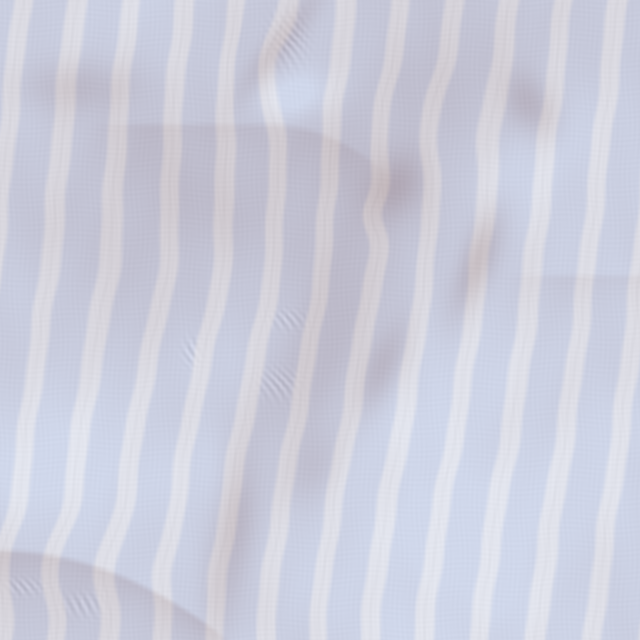
This texture is drawn by a WebGL 2 fragment shader. Its source:

```glsl
#version 300 es
precision highp float;
// Pale blue cotton with soft white stripes, rumpled into gentle folds.
// Evenly spaced stripes are bent by a sum of smooth bumps; broad shadows,
// sharp creases, rippled patches and a faint weave tint the cloth.
#define SPACING 0.0846
#define LEAN 0.115
#define START -0.080
#define HALF_WIDTH 0.175
#define SOFTNESS 0.045
#define BASE_SHADE 0.19
#define WEAVE 0.006
#define RIPPLE 0.045
#define CLOTH_LIGHT vec3(0.815, 0.845, 0.92)
#define CLOTH_DEEP vec3(0.69, 0.655, 0.705)
#define STRIPE_LIGHT vec3(0.89, 0.90, 0.935)
#define STRIPE_DEEP vec3(0.76, 0.715, 0.73)

uniform vec2 u_resolution;
out vec4 fragColor;

// Rippled patches: centre, radii
const vec4 PATCHES[6] = vec4[6](
    vec4(0.435, 0.400, 0.030, 0.022), vec4(0.450, 0.500, 0.025, 0.014),
    vec4(0.300, 0.450, 0.014, 0.020), vec4(0.130, 0.055, 0.032, 0.016),
    vec4(0.035, 0.083, 0.030, 0.012), vec4(0.450, 0.940, 0.026, 0.040));

// Smooth hill; lean shears it sideways
float bump(vec2 p, vec2 centre, vec2 radius, float lean) {
    vec2 d = p - centre;
    d.x -= lean * d.y;
    d /= radius;
    return exp(-dot(d, d));
}

// Shadow that starts sharply under a ridge and fades downward
float crease(vec2 p, float ridge, float left, float right) {
    float depth = ridge - p.y;
    float span = smoothstep(left, left + 0.12, p.x)
               * (1.0 - smoothstep(right - 0.08, right, p.x));
    return smoothstep(-0.004, 0.010, depth) * exp(-max(depth, 0.0) / 0.08) * span;
}

// Sideways displacement of the stripes
float drape(vec2 p) {
    float d = 0.022 * bump(p, vec2(0.31, 0.58), vec2(0.20, 0.16), 0.0);
    d -= 0.018 * bump(p, vec2(0.67, 0.81), vec2(0.10, 0.09), 0.0);
    d -= 0.021 * bump(p, vec2(0.62, 0.08), vec2(0.35, 0.25), 0.0);
    d -= 0.022 * bump(p, vec2(0.10, 0.115), vec2(0.16, 0.06), 0.0);
    d -= 0.032 * bump(p, vec2(0.42, 0.90), vec2(0.05, 0.08), 0.0);
    d -= 0.010 * bump(p, vec2(0.585, 0.665), vec2(0.04, 0.03), 0.0);
    d += 0.010 * bump(p, vec2(0.59, 0.605), vec2(0.05, 0.04), 0.0);
    d += 0.0016 * sin(p.y * 33.0 + 5.0 * p.x) + 0.0008 * sin(p.y * 71.0 - 9.0 * p.x);
    return d;
}

// Light and dark of the folds: 0 is lit, 1 is deep shadow
float shading(vec2 p) {
    float s = BASE_SHADE;
    // broad tones
    s += 0.28 * bump(p, vec2(0.30, 0.67), vec2(0.36, 0.17), 0.0);
    s += 0.24 * bump(p, vec2(0.66, 0.90), vec2(0.24, 0.20), 0.3);
    s += 0.36 * bump(p, vec2(0.50, 0.45), vec2(0.08, 0.25), 0.35);
    s -= 0.20 * bump(p, vec2(0.72, 0.18), vec2(0.30, 0.28), 0.2);
    s -= 0.20 * bump(p, vec2(0.10, 0.26), vec2(0.22, 0.10), 0.3);
    s -= 0.22 * bump(p, vec2(0.82, 0.73), vec2(0.09, 0.08), 0.4);
    // narrow folds
    s += 0.32 * bump(p, vec2(0.12, 0.865), vec2(0.11, 0.040), 0.0);
    s += 0.48 * bump(p, vec2(0.83, 0.835), vec2(0.038, 0.050), -0.3);
    s += 0.42 * bump(p, vec2(0.62, 0.71), vec2(0.038, 0.050), 0.2);
    s += 0.50 * bump(p, vec2(0.745, 0.59), vec2(0.027, 0.085), 0.35);
    s += 0.45 * bump(p, vec2(0.60, 0.43), vec2(0.030, 0.070), 0.35);
    s += 0.28 * bump(p, vec2(0.49, 0.27), vec2(0.038, 0.060), 0.3);
    s += 0.48 * bump(p, vec2(0.365, 0.17), vec2(0.034, 0.150), 0.15);
    s += 0.40 * bump(p, vec2(0.435, 0.93), vec2(0.026, 0.080), 0.7);
    s -= 0.45 * bump(p, vec2(0.46, 0.85), vec2(0.060, 0.040), 0.3);
    // creases
    float sag = max(p.x - 0.42, 0.0);
    s += 0.24 * crease(p, 0.808 - 2.2 * sag * sag, 0.12, 0.62);
    s += 0.48 * crease(p, 0.142 - 1.1 * p.x * p.x, -0.15, 0.38);
    s += 0.22 * crease(p, 0.572, 0.77, 1.20);
    // slow mottling
    s += 0.055 * sin(p.x * 17.0 + 2.0 * sin(p.y * 9.0)) * sin(p.y * 13.0 + 4.0 * p.x);
    s += 0.030 * sin(p.x * 43.0 - 11.0 * p.y) * sin(p.y * 29.0 + 3.0 * sin(p.x * 19.0));
    return clamp(s, 0.0, 1.0);
}

float ripples(vec2 p) {
    float mask = 0.0;
    for (int i = 0; i < 6; i++)
        mask += bump(p, PATCHES[i].xy, PATCHES[i].zw, 0.0);
    return mask * sin(dot(p, vec2(0.80, 0.60)) * 560.0 + 2.0 * sin(p.y * 60.0));
}

// Crossed threads of uneven strength
float weave(vec2 p) {
    float warp = sin(p.x * 830.0 + 2.0 * sin(p.y * 37.0)) * sin(p.x * 97.0 + p.y * 23.0);
    float weft = sin(p.y * 790.0 + 2.0 * sin(p.x * 41.0)) * sin(p.y * 83.0 - p.x * 29.0);
    return warp + weft;
}

void main() {
    vec2 p = gl_FragCoord.xy / u_resolution;
    float along = (p.x - START - LEAN * p.y - drape(p)) / SPACING;
    float column = floor(along + 0.5);
    float offset = abs(along - column);
    // stripe with soft edges and a faint seam at its centre
    float width = HALF_WIDTH + 0.012 * sin(column * 2.4 + p.y * 6.0);
    float soft = SOFTNESS + fwidth(along) * 0.5;
    float stripe = 1.0 - smoothstep(width - soft, width + soft, offset);
    float seam = 1.0 - smoothstep(0.01, 0.05, offset);
    float shade = shading(p);
    vec3 cloth = mix(CLOTH_LIGHT, CLOTH_DEEP, shade);
    vec3 white = mix(STRIPE_LIGHT, STRIPE_DEEP, shade) - 0.012 * seam;
    vec3 color = mix(cloth, white, stripe);
    color += WEAVE * weave(p) + RIPPLE * ripples(p) * (1.0 - 0.6 * stripe);
    fragColor = vec4(color, 1.0);
}
```
